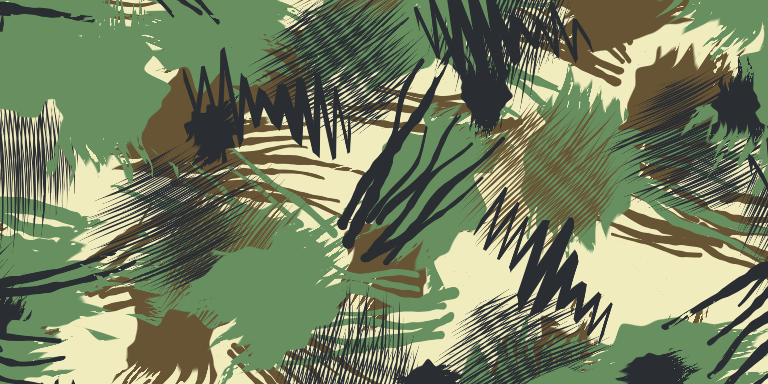
Give the GLSL for this pattern, as a WebGL 1 fragment shader.

```glsl
precision highp float;
uniform vec2 u_resolution;

const vec3 CREAM = vec3(0.945, 0.927, 0.745);
const vec3 GREEN = vec3(0.402, 0.562, 0.372);
const vec3 BROWN = vec3(0.405, 0.330, 0.205);
const vec3 INK = vec3(0.165, 0.180, 0.196);

const float PATCH = 0.0;
const float FAN = 1.0;
const float HATCH = 2.0;
const float SCRIBBLE = 3.0;

float hash(vec2 p) {
  return fract(sin(dot(p, vec2(127.1, 311.7))) * 4375.85);
}

float noise(vec2 p) {
  vec2 i = floor(p), f = fract(p);
  f = f * f * (3.0 - 2.0 * f);
  vec2 e = vec2(1.0, 0.0);
  return mix(mix(hash(i), hash(i + e), f.x),
             mix(hash(i + e.yx), hash(i + e.xx), f.x), f.y);
}

// Linear 1D noise: gives pointed teeth
float teeth(float x, float seed) {
  float i = floor(x);
  return mix(hash(vec2(i, seed)), hash(vec2(i + 1.0, seed)), x - i);
}

vec2 rotate(vec2 p, float a) {
  float c = cos(a), s = sin(a);
  return vec2(c * p.x + s * p.y, c * p.y - s * p.x);
}

float fill(float d, float aa) {
  return 1.0 - smoothstep(-aa, aa, d);
}

// Dry bristle streaks along x, worn away where wear is high
float bristles(vec2 q, float seed, float wear) {
  float n = 0.6 * noise(vec2(q.x * 9.0, q.y * 60.0) + seed)
          + 0.4 * noise(vec2(q.x * 35.0, q.y * 90.0) - seed);
  return smoothstep(-0.04, 0.04, n - wear);
}

// Solid area with ragged stroke ends on both sides
float brushPatch(vec2 q, float seed, float aa) {
  q.y = q.y / (1.0 + 0.45 * q.x) + 0.12 * (noise(q.xx * 3.0 + seed) - 0.5);
  float row = q.y / 0.034;
  float side = q.x > 0.0 ? 17.0 : 53.0;
  float bulge = sqrt(max(0.0, 1.0 - q.y * q.y / 0.16));
  float reach = 0.03 + 0.25 * bulge + 0.42 * teeth(row, seed + side)
              + 0.22 * (noise(vec2(row * 0.25, seed + side)) - 0.5);
  float edge = 0.22 + 0.2 * noise(vec2(q.x * 9.0, seed));
  float body = fill(abs(q.x) - reach, aa * 6.0) * fill(abs(q.y) - edge, aa * 1.5);
  return body * bristles(q, seed, 0.55 * smoothstep(0.12, 0.6, abs(q.x)) - 0.05);
}

// Spreading, bending strokes with round ends
float brushFan(vec2 q, float seed, float aa) {
  float u = q.x + 0.7;
  float bend = 0.5 * (hash(vec2(seed, 4.0)) - 0.5);
  float cover = 0.0;
  for (int i = 0; i < 7; i++) {
    float k = float(i);
    float r = hash(vec2(k, seed));
    float len = 0.7 + 0.6 * r;
    float root = 0.25 * hash(vec2(seed, k + 9.0));
    float mid = (k - 3.0) * (0.035 + 0.07 * u) + bend * u * u
              + 0.09 * (noise(vec2(u * 3.5, k + seed)) - 0.5);
    float thick = (0.015 + 0.02 * r) * (0.75 + 0.5 * noise(vec2(u * 22.0, k - seed)));
    thick *= 1.0 - 0.55 * smoothstep(0.4 * len, len, u);
    float over = max(0.0, max(root + thick - u, u - len + thick));
    cover = max(cover, fill(length(vec2(over, q.y - mid)) - thick, aa));
  }
  return cover * bristles(q, seed, 0.45 * smoothstep(-0.1, 0.6, q.x) - 0.05);
}

// Thin pen lines with uneven ends
float penLines(vec2 q, float seed, float aa) {
  const float gap = 0.027;
  q.y += 0.03 * sin(q.x * 4.0 + seed);
  float row = floor(q.y / gap);
  float r = hash(vec2(row, seed));
  float tilt = clamp((r - 0.5) * q.x * 1.8, -0.3, 0.3);
  float off = abs(q.y / gap - row - 0.5 + tilt) * gap;
  float bulge = sqrt(max(0.0, 1.0 - q.y * q.y / 0.2));
  float side = q.x > 0.0 ? 31.0 : 67.0;
  float reach = bulge * (0.25 + 0.42 * hash(vec2(row, seed + side)));
  float thick = gap * (0.1 + 0.2 * r) * smoothstep(0.0, 0.2, reach - abs(q.x));
  return fill(off - thick, aa) * fill(abs(q.x) - reach, aa);
}

// Two passes at slightly different angles
float penHatch(vec2 q, float seed, float aa) {
  return max(penLines(q, seed, aa), penLines(rotate(q, 0.09), seed + 5.0, aa));
}

// Back and forth marker line, dense in the middle
float scribble(vec2 q, float seed, float aa) {
  const float freq = 8.0;
  q.x += 0.3 * q.y;
  float phase = freq * q.x + 0.7 * noise(vec2(q.x * 5.0, seed));
  float swing = 0.06 + 0.34 * noise(vec2(q.x * 8.0, seed + 3.0)) * (1.0 - abs(q.x));
  float wave = swing * (4.0 * abs(fract(phase) - 0.5) - 1.0);
  float steep = sqrt(1.0 + 16.0 * swing * swing * freq * freq);
  float thick = 0.014 + 0.02 * smoothstep(0.4, 0.05, abs(q.x + 0.1));
  float d = max(abs(q.y - wave) / steep - thick, abs(q.y) - swing - thick);
  return fill(max(d, abs(q.x) - 0.55), aa);
}

float mark(float kind, vec2 q, float seed, float aa) {
  if (kind == PATCH) return brushPatch(q, seed, aa);
  if (kind == FAN) return brushFan(q, seed, aa);
  if (kind == HATCH) return penHatch(q, seed, aa);
  return scribble(q, seed, aa);
}

// Scatters one kind of mark over jittered cells; turn = mean angle, spread
float scatter(vec2 p, float kind, float cell, float density, vec2 turn, float seed) {
  float aa = 0.6 / (u_resolution.y * cell);
  vec2 g = p / cell + seed * 3.37;
  float cover = 0.0;
  for (int j = -1; j <= 1; j++) {
    for (int i = -1; i <= 1; i++) {
      vec2 id = floor(g) + vec2(float(i), float(j));
      // Low-discrepancy choice keeps the marks evenly spread
      float r = fract(dot(id, vec2(0.7549, 0.5698)) + seed * 0.377);
      vec2 jitter = vec2(hash(id + seed + 11.0), hash(id + seed + 23.0)) - 0.5;
      vec2 q = g - id - 0.5 - 0.75 * jitter;
      if (r > density || dot(q, q) > 1.2) continue;
      q = rotate(q, turn.x + turn.y * (hash(id + seed + 37.0) - 0.5));
      if (hash(id + seed + 41.0) > 0.5) q = -q;
      cover = max(cover, mark(kind, q, floor(r * 900.0) + seed, aa));
    }
  }
  return cover;
}

void main() {
  vec2 p = gl_FragCoord.xy / u_resolution.y;
  vec3 col = CREAM;
  // Broad brush work
  col = mix(col, BROWN, scatter(p, PATCH, 0.36, 0.42, vec2(0.7, 1.4), 1.0));
  col = mix(col, BROWN, scatter(p, FAN, 0.40, 0.45, vec2(-0.2, 1.6), 2.0));
  col = mix(col, GREEN, scatter(p, PATCH, 0.42, 0.55, vec2(0.6, 1.8), 3.0));
  col = mix(col, GREEN, scatter(p, FAN, 0.48, 0.45, vec2(0.0, 1.2), 4.0));
  // Pen hatching, partly covered again
  col = mix(col, BROWN, scatter(p, HATCH, 0.40, 0.25, vec2(0.9, 1.0), 5.0));
  col = mix(col, INK, scatter(p, HATCH, 0.40, 0.48, vec2(1.0, 1.3), 6.0));
  col = mix(col, GREEN, scatter(p, PATCH, 0.40, 0.25, vec2(0.8, 1.6), 7.0));
  // Dark marks on top
  col = mix(col, INK, scatter(p, SCRIBBLE, 0.40, 0.27, vec2(-0.4, 0.9), 8.0));
  col = mix(col, INK, scatter(p, FAN, 0.50, 0.36, vec2(0.1, 1.7), 9.0));
  col = mix(col, INK, scatter(p, PATCH, 0.18, 0.07, vec2(0.8, 2.0), 10.0));
  gl_FragColor = vec4(col, 1.0);
}
```
